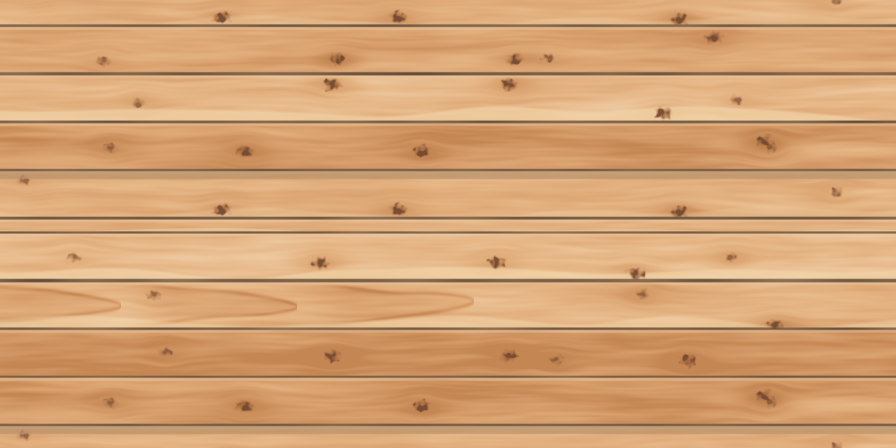
Give the GLSL for this texture, as a Shadertoy shader.

```glsl
// Horizontal pine boards with knots, streaked grain, pale sapwood and dark seams.

// Layout: canvas is 2 wide and 1 high, boards are counted from the top
const float PITCH = 0.1074;        // height of a full board
const float FIRST_SEAM = 0.0573;   // the top board is cut off
const float NARROW_HEIGHT = 0.032;
const int NARROW = 5;              // thin strip
const int FIGURED = 7;             // board with flame figure
const int BEVELLED = 4;            // board with a shaded upper lip
const int CYCLE = 6;               // boards 3 and 4 return after this many
const float KNOT_SPACING = 0.394;  // distance between paired knots
const vec2 KNOT_RADIUS = vec2(0.023, 0.017);
const float FLAME_TIP = 0.664;
const float SEAM_HALF = 0.0026;

const vec3 DARK = vec3(0.77, 0.53, 0.33);
const vec3 MID = vec3(0.85, 0.63, 0.43);
const vec3 LIGHT = vec3(0.90, 0.71, 0.52);
const vec3 PALE = vec3(0.93, 0.79, 0.63);
const vec3 SAPWOOD = vec3(0.95, 0.84, 0.67);
const vec3 KNOT = vec3(0.62, 0.39, 0.23);
const vec3 KNOT_CORE = vec3(0.36, 0.24, 0.17);
const vec3 SEAM = vec3(0.42, 0.33, 0.25);
const vec3 BEVEL = vec3(0.72, 0.57, 0.42);

// Knot positions: distance along the board, fraction of its height from the top
struct Board { float tone; vec2 pairKnot; vec2 sideKnot; };
const Board BOARDS[8] = Board[8](
    Board(0.42, vec2(0.755, 0.70), vec2(1.594, 0.25)),
    Board(0.64, vec2(0.742, 0.22), vec2(1.480, 0.82)),
    Board(0.26, vec2(0.547, 0.61), vec2(1.706, 0.40)),
    Board(0.57, vec2(0.495, 0.83), vec2(1.516, 0.88)),
    Board(0.60, vec2(-1.0, 0.5), vec2(-1.0, 0.5)),
    Board(0.76, vec2(0.714, 0.63), vec2(1.420, 0.86)),
    Board(0.60, vec2(-1.0, 0.5), vec2(1.730, 0.95)),
    Board(0.13, vec2(0.742, 0.56), vec2(1.536, 0.66)));

vec2 hash2(vec2 p) {
    vec3 q = fract(p.xyx * vec3(0.1031, 0.1030, 0.0973));
    q += dot(q, q.yzx + 33.33);
    return fract((q.xx + q.yz) * q.zy);
}

float corner(vec2 cell, vec2 f, vec2 o) {
    return dot(hash2(cell + o) * 2.0 - 1.0, f - o);
}

float gradientNoise(vec2 p) {
    vec2 c = floor(p), f = p - c;
    vec2 u = f * f * f * (f * (f * 6.0 - 15.0) + 10.0);
    return mix(mix(corner(c, f, vec2(0, 0)), corner(c, f, vec2(1, 0)), u.x),
               mix(corner(c, f, vec2(0, 1)), corner(c, f, vec2(1, 1)), u.x), u.y) * 1.4;
}

vec3 woodRamp(float s) {
    s = clamp(s, 0.0, 1.0) * 3.0;
    vec3 c = mix(DARK, MID, clamp(s, 0.0, 1.0));
    c = mix(c, LIGHT, clamp(s - 1.0, 0.0, 1.0));
    return mix(c, PALE, clamp(s - 2.0, 0.0, 1.0));
}

// Paired knots, one side knot, then two faint scattered ones
vec2 knotPlace(Board b, int k, float seed) {
    if (k < 2) return b.pairKnot + vec2(KNOT_SPACING * float(k), 0.0);
    if (k == 2) return b.sideKnot;
    vec2 h = hash2(vec2(seed * 7.0 + 3.0, float(k) * 13.0));
    return vec2(k == 3 ? 0.05 + 0.36 * h.x : 1.22 + 0.7 * h.x, 0.2 + 0.6 * h.y);
}

void mainImage(out vec4 fragColor, in vec2 fragCoord) {
    vec2 uv = fragCoord / iResolution.xy;
    vec2 p = vec2(uv.x * 2.0, 1.0 - uv.y);
    float px = 1.0 / iResolution.y;

    // Find the board and the depth below its upper edge
    float narrowTop = FIRST_SEAM + 4.0 * PITCH;
    bool below = p.y >= narrowTop + NARROW_HEIGHT;
    bool narrow = p.y >= narrowTop && !below;
    float run = p.y - FIRST_SEAM + PITCH - (below ? NARROW_HEIGHT : 0.0);
    int id = narrow ? NARROW : int(floor(run / PITCH)) + (below ? 1 : 0);
    float height = narrow ? NARROW_HEIGHT : PITCH;
    float depth = narrow ? p.y - narrowTop : mod(run, PITCH);
    float v = depth / height;
    int row = id == 0 ? BEVELLED : (id > 8 ? id - CYCLE : id);
    float seed = float(row);
    Board board = BOARDS[row - 1];

    // Knots stain the wood and bend the grain around them
    float stain = 0.0, core = 0.0, halo = 0.0, bend = 0.0;
    float speckle = gradientNoise(vec2(p.x, depth + seed) * 90.0);
    for (int k = 0; k < 5 && !narrow; k++) {
        vec2 place = knotPlace(board, k, seed);
        vec2 d = (vec2(p.x, depth) - vec2(place.x, place.y * height)) / KNOT_RADIUS;
        float size = k < 3 ? 1.0 : 0.8, strength = k < 3 ? 1.0 : 0.65;
        float r = length(d) / size + 0.5 * speckle;
        stain = max(stain, strength * (1.0 - smoothstep(0.35, 1.0, r)));
        core = max(core, strength * (1.0 - smoothstep(0.1, 0.6, r + 0.4 * speckle)));
        halo += strength * exp(-dot(d * vec2(0.4, 0.7), d * vec2(0.4, 0.7)));
        bend += d.y * exp(-0.25 * dot(d, d)) * 0.012;
    }

    // Long grain: broad blotches, streaks and fine fibres
    vec2 g = vec2(p.x, depth - bend + seed * 3.7);
    g.y += 0.01 * gradientNoise(vec2(p.x * 3.0, g.y * 8.0));
    float shade = board.tone + 0.25 * gradientNoise(g * vec2(1.8, 12.0))
        + 0.28 * gradientNoise(g * vec2(2.5, 45.0))
        + 0.16 * gradientNoise(g * vec2(9.0, 110.0)) - 0.3 * halo;

    // Flame figure: tapering tongues with a dark rim
    if (row == FIGURED && p.x < FLAME_TIP + KNOT_SPACING) {
        float f = fract((p.x - FLAME_TIP) / KNOT_SPACING);
        float rim = abs(v - 0.5 + 0.1 * gradientNoise(g * vec2(5.0, 9.0))) - 0.42 * sqrt(1.0 - f);
        float fade = smoothstep(0.0, 0.35, f);
        shade -= fade * (0.22 * (1.0 - smoothstep(-0.05, 0.05, rim)) + 0.4 * exp(-rim * rim * 500.0));
    }
    vec3 col = woodRamp(shade);

    // Sapwood along the lower edge of the lighter boards
    float sapEdge = v - 0.8 - 0.35 * gradientNoise(vec2(p.x * 2.5, seed * 5.3));
    col = mix(col, SAPWOOD, 0.65 * smoothstep(0.0, 0.08, sapEdge) * smoothstep(0.5, 0.65, board.tone));
    col = mix(col, KNOT, 0.8 * stain);
    col = mix(col, KNOT_CORE, 0.65 * core);

    // Lit or bevelled upper lip, then seams of uneven width and darkness
    float lip = 1.0 - smoothstep(0.009 - px, 0.009 + px, depth);
    col = mix(col, PALE, 0.45 * lip);
    if (row == BEVELLED) col = mix(col, BEVEL, 0.7 * (1.0 - smoothstep(0.018, 0.018 + 2.0 * px, depth)));
    float seamId = float(id) + step(0.5, v);
    float halfWidth = SEAM_HALF * (0.85 + 0.7 * hash2(vec2(seamId, 4.0)).x);
    float seam = 1.0 - smoothstep(halfWidth - px, halfWidth + px, min(depth, height - depth));
    col = mix(col, SEAM, seam * (0.88 + 0.25 * gradientNoise(vec2(p.x * 6.0, seamId * 2.3))));
    fragColor = vec4(col, 1.0);
}
```
